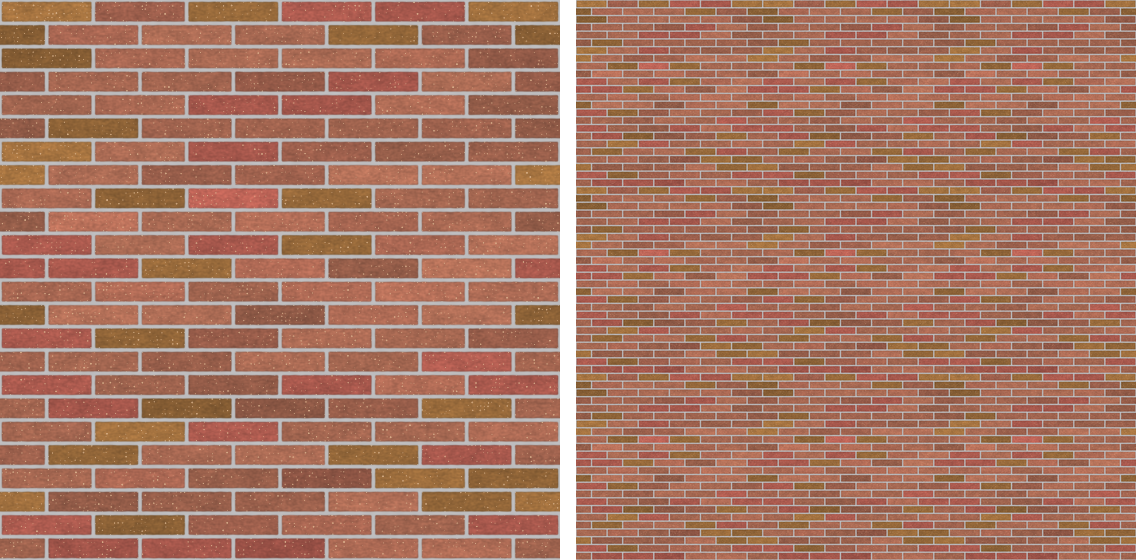
Left: one tile. Right: repeated 3 by 3.
This texture is drawn by a Shadertoy shader. Its source:

```glsl
// Running-bond wall of speckled orange, red and ochre bricks with pale mortar; tiles seamlessly.
#define BRICKS vec2(6.0, 24.0)      // repeats across and down (even row count)
#define JOINT 0.0068                // mortar width
#define CORNER 0.0024               // brick corner radius
#define WOBBLE 0.0006               // unevenness of the brick edges
#define CLAY vec3(0.645, 0.405, 0.318)
#define RED vec3(0.655, 0.345, 0.300)
#define OCHRE vec3(0.595, 0.415, 0.230)
#define MORTAR vec3(0.745, 0.742, 0.748)
#define SPECK vec3(0.88, 0.73, 0.58)
#define SPECK_GRID 144.0            // speck cells per canvas side
#define SPECK_SHARE 0.32            // share of cells holding a speck
#define GRAIN 0.11                  // strength of the clay grain

// Whole cell number wrapped to 0..period-1; the half keeps it clear of rounding
vec2 wrapCell(vec2 cell, vec2 period) {
    return floor(mod(cell + 0.5, period));
}

// Integer hash: four random values in 0..1 for a cell and a seed
vec4 hash4(vec2 cell, uint seed) {
    uvec4 v = uvec4(uvec2(cell), seed, seed + 17u) * 1664525u + 1013904223u;
    for (int i = 0; i < 2; i++) {
        v += v.yzxy * v.wxyz;
        v ^= v >> 16u;
    }
    return vec4(v & 65535u) / 65535.0;
}

float gradientDot(vec2 cell, vec2 offset, vec2 period, uint seed) {
    float angle = 6.28318 * hash4(wrapCell(cell, period), seed).x;
    return dot(vec2(cos(angle), sin(angle)), offset);
}

// Gradient noise, about -0.7..0.7, wrapping after a whole period
float gradientNoise(vec2 uv, vec2 period, uint seed) {
    vec2 p = uv * period, i = floor(p), f = p - i;
    vec2 s = f * f * f * (f * (f * 6.0 - 15.0) + 10.0);
    vec2 e = vec2(0.0, 1.0);
    float low = mix(gradientDot(i, f, period, seed),
                    gradientDot(i + e.yx, f - e.yx, period, seed), s.x);
    float high = mix(gradientDot(i + e.xy, f - e.xy, period, seed),
                     gradientDot(i + e.yy, f - e.yy, period, seed), s.x);
    return mix(low, high, s.y);
}

float roundedBox(vec2 p, vec2 halfSize, float radius) {
    vec2 q = abs(p) - halfSize + radius;
    return length(max(q, 0.0)) + min(max(q.x, q.y), 0.0) - radius;
}

// Coverage of small pale specks, one at most per cell and wholly inside it
float specks(vec2 uv, float pixel) {
    vec2 p = uv * SPECK_GRID;
    vec4 rnd = hash4(wrapCell(floor(p), vec2(SPECK_GRID)), 91u);
    float radius = mix(0.09, 0.24, rnd.z * rnd.z);
    float soft = clamp(pixel * SPECK_GRID * 0.5, 0.07, 0.2);
    vec2 center = mix(vec2(radius + soft), vec2(1.0 - radius - soft), rnd.xy);
    float disc = 1.0 - smoothstep(radius - soft, radius + soft, length(fract(p) - center));
    float strength = fract(rnd.w * 37.0);
    return disc * step(rnd.w, SPECK_SHARE) * mix(0.3, 1.0, strength);
}

// Fired colour of one brick: mostly clay, some red, some ochre
vec3 brickColor(vec2 id) {
    vec4 rnd = hash4(id, 5u);
    vec3 color = mix(CLAY, RED, rnd.z * rnd.z * 0.25);
    color = rnd.x < 0.14 ? OCHRE : rnd.x > 0.89 ? RED : color;
    float tone = 0.5 * (rnd.y + rnd.w);
    return color * mix(0.82, 1.16, tone);
}

void mainImage(out vec4 fragColor, in vec2 fragCoord) {
    vec2 uv = fragCoord / iResolution.xy;
    float pixel = 1.0 / min(iResolution.x, iResolution.y);

    // Running bond: even rows are shifted by half a brick
    vec2 grid = uv * BRICKS;
    grid.x += 0.5 * (1.0 - mod(floor(grid.y), 2.0));
    vec2 id = wrapCell(floor(grid), BRICKS);
    vec2 local = (fract(grid) - 0.5) / BRICKS;

    // Brick outline with slightly ragged edges
    float edge = roundedBox(local, 0.5 / BRICKS - 0.5 * JOINT, CORNER);
    edge += WOBBLE * gradientNoise(uv, vec2(90.0), 11u);
    float soft = max(0.75 * pixel, 0.0017);
    float brick = 1.0 - smoothstep(-soft, soft, edge);

    // Mottled, grainy clay with a slightly darker rim and pale specks
    float mottle = gradientNoise(uv, vec2(30.0, 48.0), 23u);
    float grain = gradientNoise(uv, vec2(100.0, 180.0), 37u)
                + 0.8 * gradientNoise(uv, vec2(200.0, 256.0), 41u);
    vec3 clay = brickColor(id) * (1.0 + 0.10 * mottle + GRAIN * grain);
    clay *= 1.0 - 0.09 * smoothstep(-0.0035, 0.0, edge);
    clay = mix(clay, SPECK, 0.85 * specks(uv, pixel));

    // Mortar, gently shaded where it meets the bricks
    float contact = 1.0 - smoothstep(0.0, 0.0026, edge);
    vec3 mortar = MORTAR * (1.0 + 0.03 * gradientNoise(uv, vec2(64.0), 53u));
    mortar *= 1.0 - 0.06 * contact;

    fragColor = vec4(clamp(mix(mortar, clay, brick), 0.0, 1.0), 1.0);
}
```
